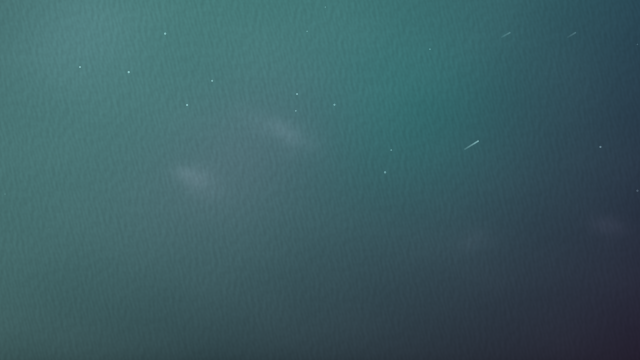
Give the GLSL for this background, as a Shadertoy shader.

```glsl
// A dusky teal sky on fibrous paper, sinking to violet at the lower right.
// Quadratic colour ramps form the sky; gradient noise shapes mist and grain;
// hashed cells scatter faint stars, and segment distances draw the streaks.

vec2 hash2(vec2 p) {
    vec3 q = fract(p.xyx * vec3(0.1031, 0.1030, 0.0973));
    q += dot(q, q.yzx + 33.33);
    return fract((q.xx + q.yz) * q.zy);
}

float gradientCorner(vec2 cell, vec2 corner, vec2 f) {
    float angle = 6.2832 * hash2(cell + corner).x;
    return dot(vec2(cos(angle), sin(angle)), f - corner);
}

float gradientNoise(vec2 p) {
    vec2 i = floor(p), f = p - i;
    vec2 u = f * f * f * (f * (f * 6.0 - 15.0) + 10.0);
    float low = mix(gradientCorner(i, vec2(0, 0), f), gradientCorner(i, vec2(1, 0), f), u.x);
    float high = mix(gradientCorner(i, vec2(0, 1), f), gradientCorner(i, vec2(1, 1), f), u.x);
    return mix(low, high, u.y);
}

float fbm(vec2 p) {
    float sum = 0.0, amplitude = 0.6;
    for (int i = 0; i < 4; i++) {
        sum += amplitude * gradientNoise(p);
        p = mat2(1.6, 1.2, -1.2, 1.6) * p + 7.3;
        amplitude *= 0.5;
    }
    return sum;
}

// Smooth curve through three colours at t = 0, 0.5 and 1
vec3 ramp(vec3 a, vec3 b, vec3 c, float t) {
    return a * (1.0 - t) * (1.0 - 2.0 * t) + b * 4.0 * t * (1.0 - t) + c * t * (2.0 * t - 1.0);
}

// Soft elliptical spot, tilted by an angle
float glow(vec2 p, vec2 centre, vec2 radius, float angle) {
    float c = cos(angle), s = sin(angle);
    vec2 d = mat2(c, -s, s, c) * (p - centre) / radius;
    return exp(-dot(d, d));
}

float streak(vec2 p, vec2 centre, vec2 halfSpan, float pixel) {
    vec2 d = p - centre;
    float along = clamp(dot(d, halfSpan) / dot(halfSpan, halfSpan), -1.0, 1.0);
    float dist = length(d - halfSpan * along);
    return (1.0 - smoothstep(0.0, 0.0015 + pixel, dist)) * (0.65 + 0.35 * along);
}

float stars(vec2 p, float pixel) {
    float light = 0.0;
    vec2 cell = floor(p * 7.0);
    for (int y = -1; y <= 1; y++)
    for (int x = -1; x <= 1; x++) {
        vec2 id = cell + vec2(x, y);
        vec2 traits = hash2(id + 41.0);
        float dist = length(p - (id + hash2(id + 9.0)) / 7.0);
        float size = mix(0.0018, 0.0035, traits.y);
        float dot1 = 1.0 - smoothstep(size * 0.4, size + pixel * 0.6, dist);
        light += step(traits.x, 0.38) * mix(0.3, 0.9, traits.y) * dot1;
    }
    return light;
}

void mainImage(out vec4 fragColor, in vec2 fragCoord) {
    vec2 uv = fragCoord / iResolution.xy;
    vec2 p = fragCoord / iResolution.y;
    float aspect = iResolution.x / iResolution.y;
    float pixel = 1.0 / iResolution.y;
    vec2 q = vec2(uv.x * 1.7778, uv.y);

    // Sky: one ramp along each of three heights, then a ramp between them
    vec3 low = ramp(vec3(0.235, 0.345, 0.35), vec3(0.18, 0.24, 0.27), vec3(0.15, 0.13, 0.19), uv.x);
    vec3 middle = ramp(vec3(0.28, 0.445, 0.445), vec3(0.255, 0.395, 0.415), vec3(0.16, 0.21, 0.27), uv.x);
    vec3 high = ramp(vec3(0.28, 0.45, 0.45), vec3(0.265, 0.465, 0.465), vec3(0.16, 0.28, 0.33), uv.x);
    vec3 col = ramp(low, middle, high, uv.y);

    // Broad teal light and pale haze
    col += vec3(-0.035, 0.03, 0.015) * glow(q, vec2(1.15, 0.69), vec2(0.28, 0.26), 0.0);
    col += vec3(0.035, 0.03, 0.04) * glow(q, vec2(0.22, 0.91), vec2(0.19, 0.16), 0.5);
    col += vec3(0.035, 0.0, 0.015) * glow(q, vec2(0.68, 0.58), vec2(0.32, 0.17), 0.5);
    col += 0.022 * fbm(q * vec2(2.5, 4.0) + 3.0);

    // Small wisps torn by noise
    vec2 warped = q + 0.05 * vec2(fbm(q * 9.0), fbm(q * 9.0 + 20.0));
    float wisps = glow(warped, vec2(0.79, 0.63), vec2(0.09, 0.035), -0.4)
                + glow(warped, vec2(0.545, 0.495), vec2(0.055, 0.035), -0.6)
                + 0.5 * glow(warped, vec2(1.32, 0.33), vec2(0.05, 0.025), 0.2)
                + 0.6 * glow(warped, vec2(1.70, 0.365), vec2(0.05, 0.028), -0.2);
    col += vec3(0.065, 0.05, 0.06) * wisps * (0.8 + 0.8 * fbm(q * 14.0));

    // Stars thin out toward the ground
    col += vec3(0.30, 0.34, 0.34) * stars(q, pixel) * smoothstep(0.32, 0.6, uv.y);

    // Three rising streaks
    float streaks = streak(q, vec2(1.31, 0.597), vec2(0.018, 0.011), pixel)
                  + 0.4 * streak(q, vec2(1.405, 0.903), vec2(0.011, 0.006), pixel)
                  + 0.4 * streak(q, vec2(1.588, 0.903), vec2(0.010, 0.006), pixel);
    col += vec3(0.30, 0.33, 0.32) * streaks;

    // Slanted paper fibres, lit from one side
    vec2 fibre = vec2(p.x + 0.25 * p.y, p.y) * vec2(110.0, 48.0);
    float grain = gradientNoise(fibre) - gradientNoise(fibre + vec2(0.5, -0.25));
    col *= 1.0 + 0.055 * grain + 0.03 * gradientNoise(p * 130.0);

    // Slightly darker lower rim
    col *= 1.0 - 0.06 * exp(-uv.y * 45.0);
    fragColor = vec4(clamp(col, 0.0, 1.0), 1.0);
}
```
